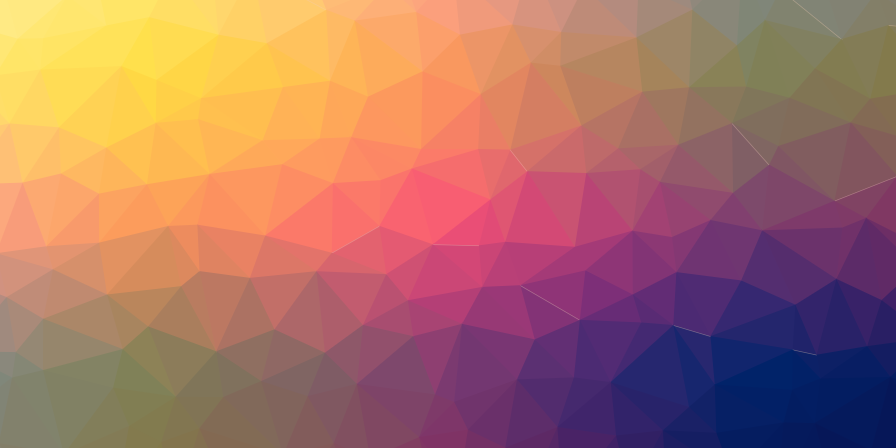
A WebGL 2 fragment shader for this background:

```glsl
#version 300 es
precision highp float;
// Low-poly mosaic of flat triangles, running from yellow through pink to navy.
// A jittered grid is split along Delaunay diagonals; each triangle takes the
// mean of a horizontal and a vertical colour ramp, read at its center.

uniform vec2 u_resolution;
out vec4 outColor;

vec2 hash22(vec2 cell) {
    vec3 h = fract(cell.xyx * vec3(0.1031, 0.1030, 0.0973));
    h += dot(h, h.yzx + 33.33);
    return fract((h.xx + h.yz) * h.zy);
}

float cross2(vec2 a, vec2 b) {
    return a.x * b.y - a.y * b.x;
}

// Jittered grid vertex, in units of the canvas height
vec2 gridVertex(vec2 cell) {
    return 0.115 * (cell + 0.15 + 0.74 * (hash22(cell + 37.0) - 0.5));
}

// Evenly spaced colour stops: yellow, orange, pink, purple, navy
vec3 ramp(float t) {
    const vec3 stops[7] = vec3[7](
        vec3(1.00, 0.92, 0.54), vec3(1.00, 0.87, 0.25), vec3(1.00, 0.65, 0.36),
        vec3(0.97, 0.32, 0.46), vec3(0.48, 0.18, 0.47), vec3(0.00, 0.14, 0.42),
        vec3(0.03, 0.08, 0.33));
    float s = clamp(t, 0.0, 1.0) * 6.0;
    int i = min(int(s), 5);
    return mix(stops[i], stops[i + 1], s - float(i));
}

// Signed distance to the line a-b, positive on its left
float edgeDistance(vec2 p, vec2 a, vec2 b) {
    return cross2(b - a, p - a) / length(b - a);
}

// Colour of one triangle in rgb, weighted by its smooth coverage in a
vec4 facet(vec2 p, vec2 a, vec2 b, vec2 c) {
    float ab = edgeDistance(p, a, b);
    float bc = edgeDistance(p, b, c);
    float ca = edgeDistance(p, c, a);
    float coverage = clamp(min(ab, min(bc, ca)) * u_resolution.y + 0.5, 0.0, 1.0);

    vec2 center = (a + b + c) / 3.0;
    float aspect = u_resolution.x / u_resolution.y;
    vec3 color = 0.5 * (ramp(center.x / aspect) + ramp(1.0 - center.y));

    // A few edges keep a faint pale seam
    float chosen = step(0.955, hash22(floor(center * 977.0)).x);
    float seam = chosen * (1.0 - smoothstep(0.0, 0.003, abs(bc)));
    return vec4(mix(color, vec3(0.95, 0.80, 0.72), 0.4 * seam), 1.0) * coverage;
}

void main() {
    vec2 p = gl_FragCoord.xy / u_resolution.y;
    vec2 home = floor(p / 0.115 - 0.15);
    vec4 sum = vec4(0.0);

    // Jittered quads near the point, each split into two triangles
    for (int y = -1; y <= 1; y++) {
        for (int x = -1; x <= 1; x++) {
            vec2 cell = home + vec2(x, y);
            vec2 a = gridVertex(cell);
            vec2 b = gridVertex(cell + vec2(1, 0));
            vec2 c = gridVertex(cell + vec2(1, 1));
            vec2 d = gridVertex(cell + vec2(0, 1));

            // Delaunay test: sine of the sum of the angles at b and d
            float angleSum = cross2(c - b, a - b) * dot(a - d, c - d)
                           + dot(c - b, a - b) * cross2(a - d, c - d);
            if (angleSum > 0.0) {
                sum += facet(p, a, b, c) + facet(p, a, c, d);
            } else {
                sum += facet(p, a, b, d) + facet(p, b, c, d);
            }
        }
    }
    outColor = vec4(sum.rgb / max(sum.a, 0.001), 1.0);
}
```
